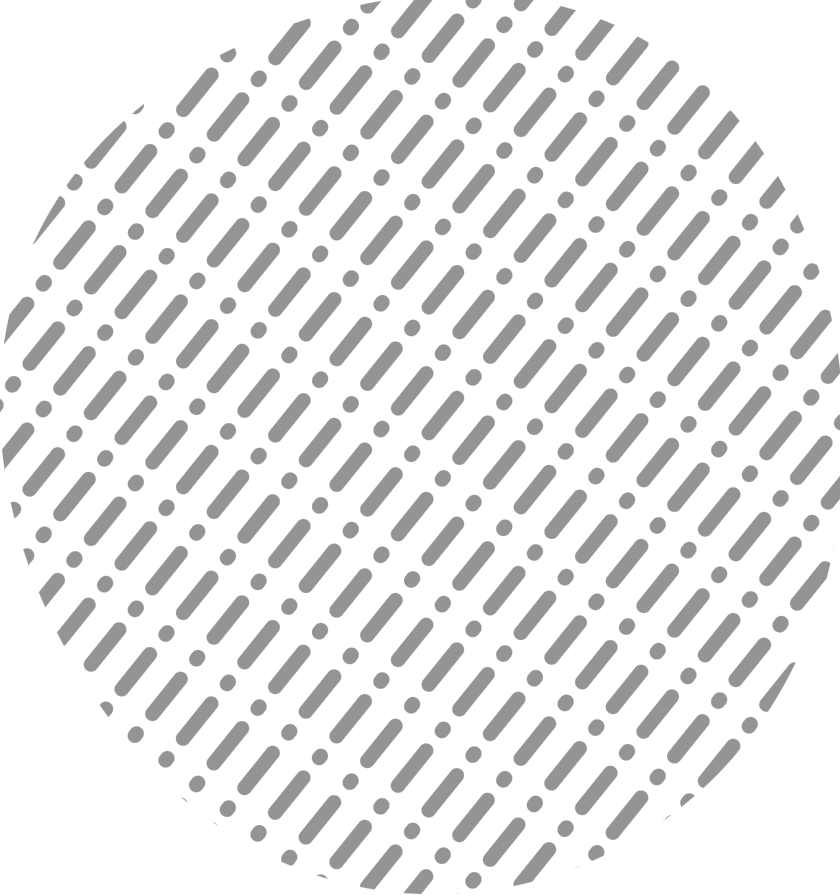
Reproduce this pattern procedurally as a Shadertoy shader.

```glsl
// Slanted rows of grey rounded dashes and dots on white, trimmed to a soft lopsided disc.

const vec3 PAPER = vec3(1.0);
const vec3 INK = vec3(0.58);

// Lengths are fractions of the canvas height
const float SLANT = 0.8935;                  // direction of the rows, in radians
const vec2 CELL = vec2(0.1094, 0.04396);     // period along a row, gap between rows
const vec2 DOT_ANCHOR = vec2(0.4258, 0.6615);
const float STROKE_RADIUS = 0.0081;
const float DASH_HALF = 0.025;
const float DOT_HALF = 0.0015;

vec2 rotate(vec2 p, float angle) {
    float c = cos(angle), s = sin(angle);
    return vec2(c * p.x + s * p.y, c * p.y - s * p.x);
}

// Capsule lying along x, centred on the origin
float capsule(vec2 p, float halfLength, float radius) {
    return length(vec2(max(abs(p.x) - halfLength, 0.0), p.y)) - radius;
}

// Offset from the nearest lattice point
vec2 repeatCell(vec2 p, vec2 cell) {
    return (fract(p / cell + 0.5) - 0.5) * cell;
}

// Dots on the lattice, dashes half a period further along each row
float dashDotRows(vec2 p) {
    vec2 dotPos = repeatCell(p, CELL);
    vec2 dashPos = repeatCell(p + vec2(0.5 * CELL.x, 0.0), CELL);
    return min(capsule(dotPos, DOT_HALF, STROKE_RADIUS),
               capsule(dashPos, DASH_HALF, STROKE_RADIUS));
}

// Rim of the disc: q spans -1..1 over the canvas, bulging to the upper right
float lopsidedDisc(vec2 q) {
    float a = atan(q.y, q.x) - 0.7854;
    float rim = 1.007 + 0.0295 * cos(a) - 0.0048 * cos(2.0 * a)
              + 0.0195 * cos(3.0 * a) + 0.0101 * cos(4.0 * a - 1.12);
    return 0.5 * (length(q) - rim);
}

float coverage(float dist, float pixel) {
    return clamp(0.5 - dist / pixel, 0.0, 1.0);
}

void mainImage(out vec4 fragColor, in vec2 fragCoord) {
    float pixel = 1.0 / iResolution.y;
    vec2 p = fragCoord * pixel;
    vec2 q = 2.0 * fragCoord / iResolution.xy - 1.0;

    float strokes = dashDotRows(rotate(p - DOT_ANCHOR, SLANT));
    float ink = coverage(max(strokes, lopsidedDisc(q)), 1.2 * pixel);

    fragColor = vec4(mix(PAPER, INK, ink), 1.0);
}
```
